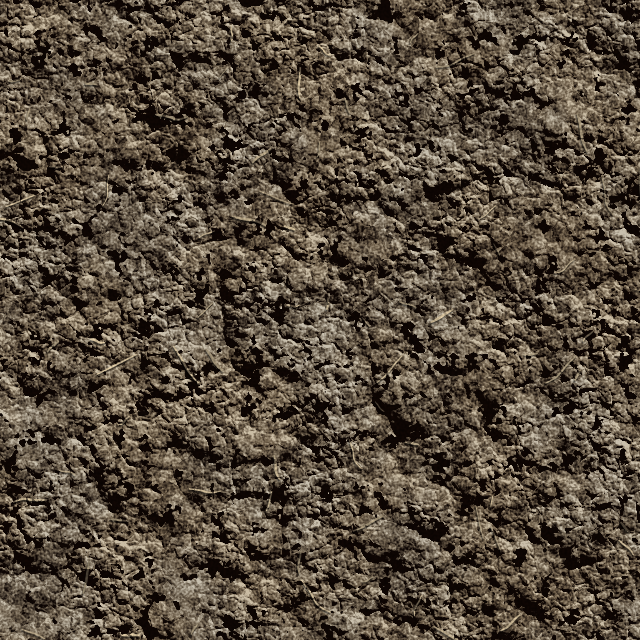
Give the GLSL for this texture, as a Shadertoy shader.

```glsl
#define SHADOW vec3(0.05, 0.02, 0.01)
#define EARTH vec3(0.43, 0.375, 0.30)
#define PALE vec3(0.79, 0.75, 0.67)
#define STRAW vec3(0.76, 0.69, 0.56)
#define SUN_DIR vec2(0.42, 0.91)
#define SUN_SLOPE 0.79
#define CLOD_CELLS 11.0
#define CRUMB_CELLS 125.0
#define STRAW_CELLS 12.0
#define STRAW_SHARE 0.42
#define GRAIN 1.8
#define FACING 0.95

// Integer hash: three values in 0..1 per lattice point
vec3 hash3(vec2 cell, float seed) {
    uvec3 v = uvec3(ivec3(vec3(cell, seed)) + 4096);
    v = v * 1664525u + 1013904223u;
    v.x += v.y * v.z; v.y += v.z * v.x; v.z += v.x * v.y;
    v ^= v >> 16u;
    v.x += v.y * v.z; v.y += v.z * v.x; v.z += v.x * v.y;
    return vec3(v >> 8u) / 16777216.0;
}

float cornerSlope(vec2 cell, vec2 offset, float seed) {
    float angle = 6.2832 * hash3(cell, seed).x;
    return dot(vec2(cos(angle), sin(angle)), offset);
}

float gradientNoise(vec2 p, float seed) {
    vec2 i = floor(p), f = fract(p), e = vec2(1.0, 0.0);
    vec2 u = f * f * f * (f * (f * 6.0 - 15.0) + 10.0);
    float low = mix(cornerSlope(i, f, seed), cornerSlope(i + e.xy, f - e.xy, seed), u.x);
    float high = mix(cornerSlope(i + e.yx, f - e.yx, seed), cornerSlope(i + e.xx, f - e.xx, seed), u.x);
    return mix(low, high, u.y);
}

// Overlapping rounded lumps: x is height, y a tone per lump
vec2 clods(vec2 p, float seed) {
    vec2 cell = floor(p), top = vec2(-4.0, 0.0);
    for (int k = 0; k < 9; k++) {
        vec2 c = cell + vec2(k % 3 - 1, k / 3 - 1);
        vec3 h = hash3(c, seed);
        vec2 d = p - c - h.xy;
        float height = 0.5 * h.z - dot(d, d);
        if (height > top.x) top = vec2(height, fract(h.z * 37.0) - 0.5);
    }
    return top;
}

vec2 ragged(vec2 p) {
    return p + 0.007 * vec2(gradientNoise(p * 58.0, 1.0), gradientNoise(p * 58.0, 2.0));
}

// Ground relief, four sizes of lump, smooth in places and crumbly in others
float ground(vec2 p) {
    float rough = 1.0 + 1.3 * gradientNoise(p * 9.0, 9.0);
    p = ragged(p);
    float height = 0.0, cells = CLOD_CELLS, amount = 0.32;
    for (int i = 0; i < 4; i++) {
        height += amount / cells * clods(p * cells, 10.0 + float(i)).x;
        p = mat2(0.8, 0.6, -0.6, 0.8) * p;
        cells *= 2.4;
        amount = i == 0 ? 0.52 : 0.62 * rough;
    }
    return height;
}

// Cast shadow: march toward the sun over the relief
float sunShadow(vec2 p, float height) {
    float blocked = -1.0, reach = 0.002;
    for (int i = 0; i < 8; i++) {
        blocked = max(blocked, ground(p + SUN_DIR * reach) - height - SUN_SLOPE * reach);
        reach *= 1.55;
    }
    return smoothstep(-0.0003, 0.0005, blocked);
}

// Scattered bent fibres: x is coverage, y is brightness
vec2 straws(vec2 p, float blur) {
    vec2 cell = floor(p * STRAW_CELLS), result = vec2(0.0);
    for (int k = 0; k < 9; k++) {
        vec2 c = cell + vec2(k % 3 - 1, k / 3 - 1);
        vec3 place = hash3(c, 30.0), shape = hash3(c, 31.0);
        if (place.z > STRAW_SHARE) continue;
        float angle = shape.x * 3.1416;
        vec2 axis = vec2(cos(angle), sin(angle)), d = p - (c + place.xy) / STRAW_CELLS;
        float halfLength = mix(0.009, 0.036, shape.y * shape.y);
        float along = dot(d, axis) / halfLength;
        float bend = (shape.z - 0.5) * 0.35 * halfLength * (along * along + 0.4 * sin(along * 4.0));
        float width = mix(0.0008, 0.0022, fract(shape.z * 7.0)) * (1.0 - 0.4 * along * along);
        float edge = max(abs(dot(d, vec2(-axis.y, axis.x)) + bend) - width, (abs(along) - 1.0) * halfLength);
        float cover = 1.0 - smoothstep(-blur, blur, edge);
        if (cover > result.x) result = vec2(cover, mix(0.75, 1.15, fract(shape.y * 9.0)));
    }
    return result;
}

void mainImage(out vec4 fragColor, in vec2 fragCoord) {
    vec2 p = fragCoord / iResolution.y;
    float blur = 0.7 / iResolution.y;
    // Sunlit tone from slope, height, grain and single crumbs
    float height = ground(p);
    float facing = (height - ground(p + SUN_DIR * 0.002)) / 0.0017;
    float grain = gradientNoise(p * 255.0, 3.0) + 0.4 * gradientNoise(p * 130.0, 4.0);
    float crumb = 1.5 * clods(ragged(p) * CRUMB_CELLS, 20.0).y + 0.7 * clods(ragged(p) * 48.0, 21.0).y;
    float tone = FACING * (facing - 0.25) + GRAIN * grain + crumb + 26.0 * (height - 0.005);
    vec3 color = mix(EARTH, tone < 0.0 ? SHADOW : PALE, min(abs(tone) * 0.48, 1.0));
    // Slightly warm and ashen areas
    float ash = smoothstep(-0.4, 0.5, gradientNoise(p * 7.0, 6.0) + 0.6 * gradientNoise(p * 31.0, 7.0));
    color *= mix(vec3(1.01, 0.99, 0.96), vec3(0.99, 1.0, 1.02), ash);
    // Cast shadows and ragged pits, then fibres lying on top
    float pit = gradientNoise(p * 24.0, 40.0) + 0.65 * gradientNoise(p * 56.0, 41.0) + 0.5 * gradientNoise(p * 125.0, 42.0);
    float shade = max(sunShadow(p, height), smoothstep(0.36, 0.43, pit - 0.06 * facing));
    color = mix(color, SHADOW * (1.0 + 0.5 * grain), shade);
    color *= 1.0 - 0.6 * straws(p + SUN_DIR * 0.003, blur * 2.0).x;
    vec2 straw = straws(p, blur);
    color = mix(color, STRAW * straw.y * (1.0 + 0.3 * grain), straw.x * (0.95 - 0.5 * shade));
    fragColor = vec4(clamp(color, 0.0, 1.0), 1.0);
}
```
